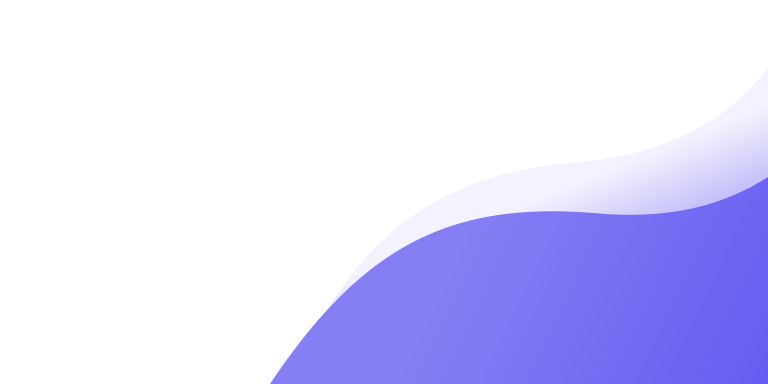
Give the GLSL for this background, as a WebGL 2 fragment shader.

```glsl
#version 300 es
precision highp float;
// Two overlapping violet waves rising to the right over a white ground.
// Each crest is a pair of joined cubic Bezier curves, solved for height at x;
// the area under each crest is filled with a slanted linear gradient.

uniform vec2 u_resolution;
out vec4 fragColor;

vec2 bezier(vec2 a, vec2 b, vec2 c, vec2 d, float t) {
    float s = 1.0 - t;
    return s * s * s * a + 3.0 * s * s * t * b + 3.0 * s * t * t * c + t * t * t * d;
}

vec2 bezierTangent(vec2 a, vec2 b, vec2 c, vec2 d, float t) {
    float s = 1.0 - t;
    return 3.0 * (s * s * (b - a) + 2.0 * s * t * (c - b) + t * t * (d - c));
}

// Approximate signed distance from p to the curve, positive above it.
// Beyond its ends the curve continues along its tangent.
float heightAbove(vec2 p, vec2 a, vec2 b, vec2 c, vec2 d) {
    float low = 0.0, high = 1.0;
    for (int i = 0; i < 18; i++) {
        float middle = 0.5 * (low + high);
        if (bezier(a, b, c, d, middle).x < p.x) low = middle;
        else high = middle;
    }
    float t = 0.5 * (low + high);
    vec2 offset = p - bezier(a, b, c, d, t);
    vec2 tangent = normalize(bezierTangent(a, b, c, d, t));
    return tangent.x * offset.y - tangent.y * offset.x;
}

float frontWave(vec2 p) {
    vec2 joint = vec2(1.549, 0.445);
    return p.x < joint.x
        ? heightAbove(p, vec2(0.703, 0.0), vec2(0.951, 0.372), vec2(1.185, 0.4745), joint)
        : heightAbove(p, joint, vec2(1.706, 0.431), vec2(1.857, 0.448), vec2(2.0, 0.539));
}

float backWave(vec2 p) {
    vec2 joint = vec2(1.523, 0.579);
    return p.x < joint.x
        ? heightAbove(p, vec2(0.865, 0.211), vec2(1.034, 0.484), vec2(1.276, 0.5625), joint)
        : heightAbove(p, joint, vec2(1.693, 0.594), vec2(1.883, 0.667), vec2(2.0, 0.823));
}

// Fill amount below an edge, softened over one pixel.
float coverage(float dist) {
    return clamp(0.5 - dist * u_resolution.y, 0.0, 1.0);
}

// Position along a gradient running in the given direction.
float ramp(vec2 p, vec2 direction, float start, float end) {
    return clamp((dot(p, direction) - start) / (end - start), 0.0, 1.0);
}

void main() {
    vec2 p = gl_FragCoord.xy / u_resolution.y;
    vec2 down = vec2(p.x, 1.0 - p.y);

    vec3 violet = vec3(0.527, 0.498, 0.953);
    vec3 indigo = vec3(0.400, 0.360, 0.945);
    vec3 lavender = vec3(0.957, 0.949, 0.996);

    // Pale wave, shaded toward its lower right
    vec3 backColor = mix(lavender, violet, ramp(down, vec2(0.38, 0.92), 1.01, 1.427));
    vec3 color = mix(vec3(1.0), backColor, coverage(backWave(p)));

    // Saturated wave in front
    vec3 frontColor = mix(violet, indigo, ramp(down, vec2(0.9, 0.43), 1.341, 2.229));
    color = mix(color, frontColor, coverage(frontWave(p)));

    fragColor = vec4(color, 1.0);
}
```
